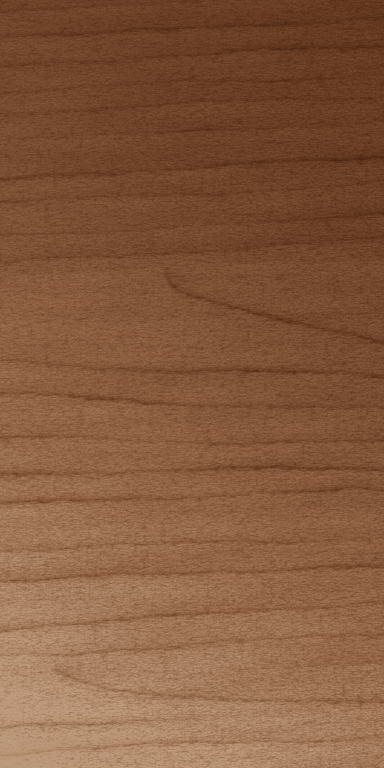
This texture is drawn by a WebGL 1 fragment shader. Its source:

```glsl
precision highp float;
// Two joined planks of warm brown wood with fine fibres, lit from the lower left.
uniform vec2 u_resolution;

const vec3 SHADE_BROWN = vec3(0.40, 0.23, 0.13);
const vec3 MID_BROWN = vec3(0.58, 0.405, 0.28);
const vec3 PALE_TAN = vec3(0.70, 0.55, 0.43);
const vec3 RING_STAIN = vec3(0.79, 0.69, 0.58);

float hash(vec2 p) {
  vec3 q = fract(vec3(p.xyx) * vec3(0.1031, 0.1030, 0.0973));
  q += dot(q, q.yzx + 33.33);
  return fract((q.x + q.y) * q.z);
}

// Distance to the nearest scattered point, centred near zero.
float cellular(vec2 p) {
  vec2 cell = floor(p);
  float nearest = 2.0;
  for (int j = -1; j <= 1; j++) {
    for (int i = -1; i <= 1; i++) {
      vec2 c = cell + vec2(float(i), float(j));
      vec2 point = c + vec2(hash(c), hash(c + 71.7));
      nearest = min(nearest, length(p - point));
    }
  }
  return nearest - 0.5;
}

// Layered sines for slow bends along the grain.
float sway(float x, float phase) {
  return sin(x * 4.0 + phase) + 0.5 * sin(x * 9.0 + phase * 2.3)
       + 0.25 * sin(x * 23.0 + phase * 3.7) + 0.1 * sin(x * 51.0 + phase * 5.1);
}

// Thin dark core with a faint wide stain fading upwards.
float ringProfile(float d, float width) {
  float core = exp(-d * d / (width * width));
  float fade = width * (d > 0.0 ? 6.0 : 2.0);
  return 0.55 * core + 0.45 * exp(-abs(d) / fade);
}

// Nearly level growth rings with varied gaps, weights and bends.
float growthRings(vec2 p, float tilt, float spacing, float seed) {
  float level = (p.y - tilt * (p.x - 0.5)) / spacing;
  float stain = 0.0;
  for (int i = -1; i <= 1; i++) {
    float id = floor(level) + float(i);
    float r = hash(vec2(id, seed));
    float weight = hash(vec2(id, seed + 9.0));
    float centre = id + 0.5 + 0.5 * (r - 0.5) + 0.07 * sway(p.x, r * 40.0);
    float width = mix(0.0032, 0.005, weight);
    float presence = 0.82 + 0.18 * sin(p.x * 7.0 + r * 30.0);
    float line = ringProfile((level - centre) * spacing, width);
    stain = max(stain, line * presence * mix(0.6, 1.05, weight));
  }
  return stain;
}

// Ring that starts at a tip, drops steeply, then runs out to the right.
float tipRing(vec2 p, vec2 tip, float drop, float rate, float slope) {
  float x = p.x - tip.x;
  float along = max(x, 0.0);
  float bend = exp(-along * rate);
  float curve = tip.y - drop * (1.0 - bend) - slope * along;
  float steepness = drop * rate * bend + slope;
  float d = (p.y - curve - 0.003 * sway(p.x, 2.0)) / sqrt(1.0 + steepness * steepness);
  return ringProfile(d, 0.005) * smoothstep(-0.015, 0.02, x);
}

float band(float y, float low, float high, float soft) {
  return smoothstep(low - soft, low + soft, y) * (1.0 - smoothstep(high - soft, high + soft, y));
}

vec3 woodColour(float tone) {
  vec3 dark = mix(SHADE_BROWN, MID_BROWN, min(tone / 0.6, 1.0));
  return mix(dark, PALE_TAN, clamp((tone - 0.6) / 0.4, 0.0, 1.4));
}

void main() {
  vec2 p = gl_FragCoord.xy / u_resolution.x;
  float depth = 1.0 - gl_FragCoord.y / u_resolution.y;

  // Planks meet along a slightly rising seam.
  float seam = 1.285 + 0.045 * p.x;
  float upper = smoothstep(-0.008, 0.008, p.y - seam);

  // Light falls off towards the top and the right.
  float tone = 0.085 + 0.24 * depth + 0.65 * depth * depth - 0.055 * upper;
  tone += 0.24 * (0.5 - p.x) * (0.8 + depth);

  // Fibres follow the grain, from broad streaks to short flecks and specks.
  vec2 grain = vec2(p.x, p.y - 0.04 * p.x + 0.003 * sway(p.x, 1.0));
  float streaks = cellular(grain * vec2(2.5, 20.0));
  float fibres = cellular(grain * vec2(16.0, 120.0) + 13.0);
  float flecks = cellular(grain * vec2(48.0, 190.0) + 37.0);
  float specks = cellular(grain * vec2(133.0, 243.0) + 59.0);
  float fine = 0.13 * fibres + 0.26 * flecks + 0.32 * specks;
  tone -= (0.13 * streaks + fine) * (0.7 + 0.5 * depth);

  // Rings waver with the fibres; lower ones leave room around the two tips.
  float waver = 0.006 * cellular(p * vec2(11.0, 14.0)) + 0.004 * fibres + 0.002 * flecks;
  vec2 q = p + vec2(0.0, waver);
  float tilt = mix(0.05, -0.045, smoothstep(0.5, 1.1, p.y));
  float plain = max(band(p.y, 1.06, 1.4, 0.03), 0.9 * band(p.y, 0.12, 0.27, 0.03));
  float lowerRings = growthRings(q, tilt, 0.092, 4.0) * (1.0 - plain);
  lowerRings = max(lowerRings, 0.95 * tipRing(q, vec2(0.43, 1.285), 0.04, 40.0, 0.24));
  lowerRings = max(lowerRings, 0.65 * tipRing(q, vec2(0.14, 0.26), 0.07, 10.0, 0.02));
  float upperRings = growthRings(q, 0.05, 0.073, 17.0);
  float stain = mix(lowerRings, upperRings, upper) * (1.0 + 0.4 * streaks + 0.4 * flecks);

  vec3 colour = woodColour(tone) * mix(vec3(1.0), RING_STAIN, clamp(stain, 0.0, 1.1));
  gl_FragColor = vec4(colour, 1.0);
}
```
